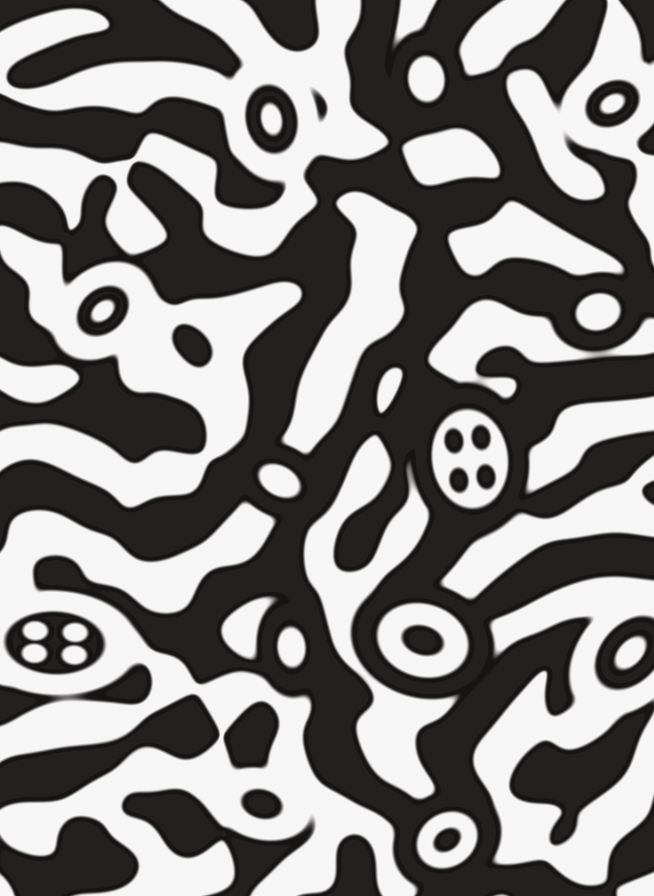
Give the GLSL for this pattern, as a Shadertoy shader.

```glsl
// Bold two-tone labyrinth of swelling strokes, hooks, seeds and ringed eyes.
// Wave packets that follow a swirling direction field are summed and turned
// into a signed distance; scattered ovals with moats and pupils are cut in.

const float TAU = 6.2831853;
const vec3 PAPER = vec3(0.97, 0.963, 0.963);
const vec3 INK = vec3(0.14, 0.127, 0.123);
const vec3 DEEP_INK = vec3(0.09, 0.08, 0.08);

const float PACKET_CELL = 0.11;   // spacing of wave packets, canvas width = 1
const float PACKET_REACH = 2.0;   // packet radius in cells
const float EYE_CELL = 0.27;      // spacing of the ovals
const float ROUNDING = 0.014;     // softness of joins

vec3 hash3(vec2 p) {
    vec3 q = fract(p.xyx * vec3(0.1031, 0.1030, 0.0973));
    q += dot(q, q.yxz + 33.33);
    return fract((q.xxy + q.yzz) * q.zyx);
}

float valueNoise(vec2 p) {
    vec2 i = floor(p), f = fract(p);
    f = f * f * (3.0 - 2.0 * f);
    float low = mix(hash3(i).x, hash3(i + vec2(1, 0)).x, f.x);
    float high = mix(hash3(i + vec2(0, 1)).x, hash3(i + vec2(1, 1)).x, f.x);
    return mix(low, high, f.y);
}

vec2 rotate(vec2 p, float angle) {
    float c = cos(angle), s = sin(angle);
    return vec2(c * p.x + s * p.y, c * p.y - s * p.x);
}

float smoothMin(float a, float b, float k) {
    float h = max(k - abs(a - b), 0.0) / k;
    return min(a, b) - 0.25 * h * h * k;
}

float smoothMax(float a, float b, float k) {
    return -smoothMin(-a, -b, k);
}

float ellipseDistance(vec2 p, vec2 radii) {
    return (length(p / radii) - 1.0) * min(radii.x, radii.y);
}

// One wave packet: value in x, gradient in yz.
vec3 wavePacket(vec2 offset, vec2 wave, float phase) {
    float reach2 = PACKET_REACH * PACKET_REACH;
    float falloff = max(1.0 - dot(offset, offset) / reach2, 0.0);
    float envelope = falloff * falloff * falloff;
    vec2 slope = -6.0 * falloff * falloff * offset / reach2;
    float a = dot(offset, wave) + phase;
    return vec3(envelope * cos(a), slope * cos(a) - envelope * sin(a) * wave);
}

// Distance to the stroke edges, positive on the light side.
float strokeDistance(vec2 p, float seed) {
    vec2 q = p / PACKET_CELL + seed;
    vec2 base = floor(q);
    vec3 sum = vec3(0);
    for (int y = -2; y <= 2; y++)
    for (int x = -2; x <= 2; x++) {
        vec2 id = base + vec2(x, y);
        vec3 h = hash3(id), g = hash3(id + 71.0);
        float swirl = 5.0 * (valueNoise(id * 0.27) - 0.5) + 0.25 * TAU;
        float angle = swirl + 1.1 * (g.x - 0.5);
        float frequency = TAU * mix(0.68, 0.98, g.y);
        vec2 wave = frequency * vec2(cos(angle), sin(angle));
        sum += wavePacket(q - id - h.xy, wave, TAU * h.z);
    }
    float stiffness = TAU * 0.8;
    float scale = dot(sum.yz, sum.yz) + stiffness * stiffness * sum.x * sum.x;
    return PACKET_CELL * sum.x * inversesqrt(scale + 1e-8);
}

// Cuts one oval, its moat and its pupils into the light side.
float cutEye(float d, vec2 p, float size, float squash) {
    float oval = ellipseDistance(p, size * vec2(1.0, squash));
    d = smoothMin(d, oval - 0.032, ROUNDING);
    d = smoothMax(d, -oval, ROUNDING * 0.5);
    if (size > 0.074) {
        vec2 spot = abs(p) - size * vec2(0.4, 0.36 * squash);
        d = min(d, ellipseDistance(spot, size * vec2(0.25, 0.19)));
    } else if (size > 0.042) {
        vec2 pupil = size * vec2(0.46, 0.4 * squash);
        d = min(d, ellipseDistance(p, pupil));
    }
    return d;
}

float scatterEyes(float d, vec2 p, float seed) {
    vec2 q = p / EYE_CELL + seed;
    vec2 base = floor(q);
    for (int y = -1; y <= 1; y++)
    for (int x = -1; x <= 1; x++) {
        vec2 id = base + vec2(x, y);
        vec3 h = hash3(id), g = hash3(id + 29.0);
        if (g.z > 0.62) continue;
        vec2 center = id + 0.5 + 0.4 * (h.xy - 0.5);
        vec2 local = rotate((q - center) * EYE_CELL, TAU * g.x);
        float side = h.z < 0.6 ? 1.0 : -1.0;
        float size = mix(0.03, 0.084, g.y);
        d = side * cutEye(side * d, local, size, mix(0.62, 0.85, fract(h.z * 7.0)));
    }
    return d;
}

void mainImage(out vec4 fragColor, in vec2 fragCoord) {
    vec2 p = fragCoord / iResolution.x;
    float d = strokeDistance(p, 40.0) - 0.002;
    d = scatterEyes(d, p, 13.0);

    // Soft edge with a slightly deeper rim on the dark side.
    float edge = max(0.0031, 0.7 / iResolution.x);
    float rim = smoothstep(-0.0085, -0.0065, d);
    vec3 color = mix(INK, DEEP_INK, rim);
    color = mix(color, PAPER, smoothstep(-edge, edge, d));
    fragColor = vec4(color, 1.0);
}
```
